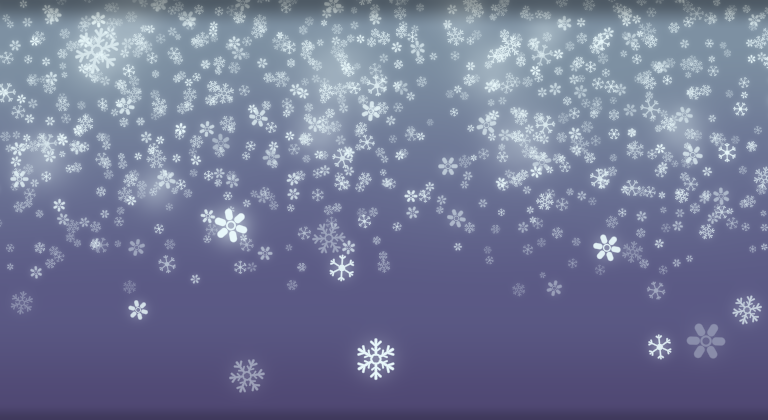
Write a Shadertoy shader that draws this background.

```glsl
// Draws white snowflakes thickly drifting down a misty blue to violet winter sky.

const float SECTOR = 1.0471976; // one sixth of a turn
const vec3 VIOLET = vec3(0.31, 0.28, 0.45);
const vec3 DUSK = vec3(0.355, 0.35, 0.52);
const vec3 SLATE = vec3(0.41, 0.44, 0.575);
const vec3 MIST = vec3(0.49, 0.565, 0.635);
const vec3 SNOW = vec3(0.91, 0.97, 0.98);

// Large flakes: centre, radius, opacity
const vec4 LARGE[12] = vec4[12](
    vec4(0.895, 0.145, 0.050, 1.00), vec4(0.588, 0.105, 0.043, 0.50),
    vec4(0.329, 0.262, 0.026, 0.85), vec4(0.052, 0.279, 0.028, 0.35),
    vec4(1.681, 0.188, 0.050, 0.35), vec4(1.571, 0.174, 0.030, 0.95),
    vec4(1.779, 0.262, 0.036, 0.75), vec4(1.445, 0.410, 0.036, 0.95),
    vec4(0.814, 0.362, 0.032, 0.95), vec4(0.783, 0.433, 0.040, 0.45),
    vec4(0.550, 0.463, 0.044, 1.00), vec4(0.231, 0.880, 0.055, 0.75));

// Bright drifts: centre, spread
const vec3 DRIFTS[12] = vec3[12](
    vec3(0.24, 0.87, 0.080), vec3(0.31, 0.96, 0.075), vec3(1.17, 0.83, 0.075),
    vec3(0.80, 0.82, 0.090), vec3(0.76, 0.68, 0.060), vec3(0.10, 0.62, 0.070),
    vec3(0.55, 0.46, 0.045), vec3(1.62, 0.69, 0.060), vec3(0.37, 0.55, 0.050),
    vec3(1.24, 0.66, 0.080), vec3(1.30, 0.92, 0.050), vec3(1.10, 0.98, 0.060));

vec3 hash3(vec2 p) {
    vec3 q = fract(vec3(p.xyx) * vec3(0.1031, 0.1030, 0.0973));
    q += dot(q, q.yxz + 33.33);
    return fract((q.xxy + q.yzz) * q.zyx);
}

float segment(vec2 p, vec2 a, vec2 b) {
    vec2 along = b - a;
    return length(p - a - along * clamp(dot(p - a, along) / dot(along, along), 0.0, 1.0));
}

float driftAmount(vec2 p) {
    float sum = 0.0;
    for (int i = 0; i < 12; i++) {
        vec2 d = (p - DRIFTS[i].xy) / DRIFTS[i].z;
        sum += exp(-dot(d, d));
    }
    return min(sum, 1.0);
}

// Six-armed crystal of unit radius; kind chooses branches, petals or stubs
float crystal(vec2 p, float spin, float kind) {
    float angle = mod(atan(p.y, p.x) + spin, SECTOR) - 0.5 * SECTOR;
    vec2 q = length(p) * vec2(cos(angle), abs(sin(angle)));
    float arm = segment(q, vec2(0.22, 0.0), vec2(0.92, 0.0)) - 0.075;
    float hub = abs(length(p) - 0.22) - 0.06;
    if (kind < 0.4) {
        float outer = segment(q, vec2(0.62, 0.0), vec2(0.82, 0.22)) - 0.065;
        float inner = segment(q, vec2(0.36, 0.0), vec2(0.50, 0.18)) - 0.055;
        return min(min(arm, hub), min(outer, inner));
    }
    if (kind < 0.75) {
        float petal = segment(q, vec2(0.48, 0.0), vec2(0.72, 0.0)) - 0.20;
        return min(petal, hub);
    }
    float tip = segment(q, vec2(0.70, 0.0), vec2(0.84, 0.18)) - 0.08;
    return min(min(arm, tip), length(p) - 0.27);
}

// Opacity of one flake with its soft halo
float flake(vec2 p, float radius, float spin, float kind, float pixel) {
    vec2 q = p / radius;
    float edge = pixel / radius;
    float body = 1.0 - smoothstep(-edge, edge, crystal(q, spin, kind));
    float halo = 0.30 * exp(-1.3 * dot(q, q));
    return max(body, halo);
}

float over(float below, float above) {
    return below + (1.0 - below) * above;
}

// One flake per jittered cell, kept more often high up and inside drifts
float flurry(vec2 p, float cell, float seed, float pixel) {
    float cover = 0.0;
    vec2 home = floor(p / cell);
    for (int j = -1; j <= 1; j++)
    for (int i = -1; i <= 1; i++) {
        vec2 id = home + vec2(i, j);
        vec3 place = hash3(id + seed);
        vec3 look = hash3(id + seed + 57.0);
        vec2 centre = (id + 0.1 + 0.8 * place.xy) * cell;
        float radius = cell * mix(0.17, 0.31, look.x);
        if (length(p - centre) > 2.0 * radius) continue;
        float height = smoothstep(0.24, 0.66, centre.y);
        float gap = 0.5 * exp(-pow((centre.x - 1.07) / 0.05, 2.0));
        float chance = height * (0.70 - gap) + 0.5 * driftAmount(centre);
        if (place.z > chance) continue;
        float opacity = mix(0.45, 1.0, look.y) * mix(0.65, 1.0, height);
        cover = over(cover, opacity * flake(p - centre, radius, look.z * SECTOR, fract(look.z * 7.0), pixel));
    }
    return cover;
}

void mainImage(out vec4 fragColor, in vec2 fragCoord) {
    vec2 p = fragCoord / iResolution.y;
    float pixel = 1.0 / iResolution.y;

    // Sky, with slow waves in the mist
    float wave = 0.025 * sin(p.x * 5.0 + 1.0) + 0.015 * sin(p.x * 11.0 + p.y * 6.0);
    float y = p.y + wave * smoothstep(0.2, 0.6, p.y);
    vec3 color = mix(VIOLET, DUSK, smoothstep(0.0, 0.28, y));
    color = mix(color, SLATE, smoothstep(0.28, 0.62, y));
    color = mix(color, MIST, smoothstep(0.52, 0.90, y));
    color = mix(color, SNOW, 0.32 * driftAmount(p));

    // Small flakes in three sizes, then the large ones
    float cover = flurry(p, 0.044, 11.0, pixel);
    cover = over(cover, flurry(p, 0.055, 83.0, pixel));
    cover = over(cover, flurry(p, 0.085, 191.0, pixel));
    for (int i = 0; i < 12; i++) {
        vec4 f = LARGE[i];
        float kind = fract(float(i) * 0.37);
        cover = over(cover, f.w * flake(p - f.xy, f.z, float(i) * 0.4, kind, pixel));
    }
    color = mix(color, SNOW, cover);

    // Shade along the top and bottom edges
    color *= 1.0 - 0.38 * smoothstep(0.93, 1.0, p.y);
    color *= mix(0.80, 1.0, smoothstep(0.0, 0.04, p.y));
    fragColor = vec4(color, 1.0);
}
```
